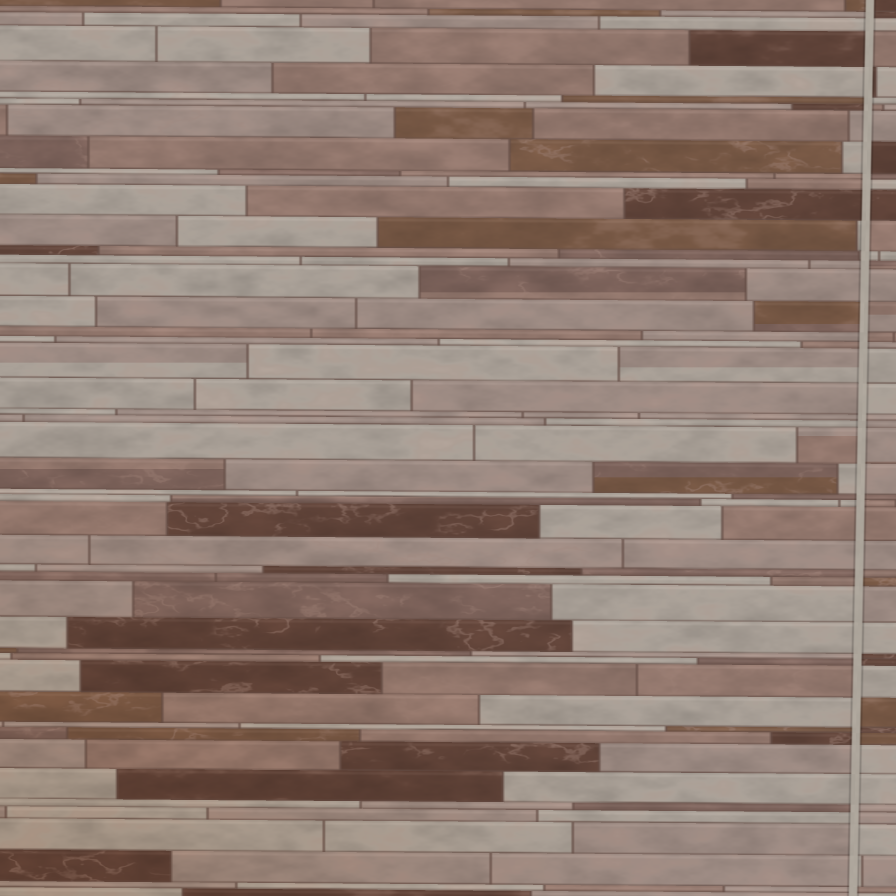
A Shadertoy shader for this texture:

```glsl
#define BANDS 11.3
#define BAND_SHIFT 0.32
#define PLANK_LENGTH 0.37
#define ROW_TILT 0.007
#define JOINT_WIDTH 0.0011
#define GROUT_WIDTH 0.0042
#define SOFTNESS 0.0016
#define SAMPLES 3

const vec3 JOINT_COLOR = vec3(0.40, 0.31, 0.28);
const vec3 GROUT_COLOR = vec3(0.68, 0.65, 0.61);
const vec3 ROSE_VEIN = vec3(0.61, 0.50, 0.46);

float hash(vec2 p) {
    vec3 q = fract(vec3(p.xyx) * 0.1031);
    q += dot(q, q.yzx + 33.33);
    return fract((q.x + q.y) * q.z);
}

float noise(vec2 p) {
    vec2 i = floor(p), f = fract(p);
    f = f * f * (3.0 - 2.0 * f);
    return mix(mix(hash(i), hash(i + vec2(1, 0)), f.x),
               mix(hash(i + vec2(0, 1)), hash(i + vec2(1, 1)), f.x), f.y);
}

float fbm(vec2 p) {
    float sum = 0.0, amplitude = 0.5;
    for (int i = 0; i < 4; i++) {
        sum += amplitude * noise(p);
        p = p * 2.03 + 17.7;
        amplitude *= 0.5;
    }
    return sum;
}

// Stone tones from pale cream through rose to dark brown
vec3 stoneTone(float t) {
    if (t < 0.29) return vec3(0.66, 0.625, 0.59);
    if (t < 0.52) return vec3(0.61, 0.54, 0.51);
    if (t < 0.71) return vec3(0.565, 0.46, 0.42);
    if (t < 0.81) return vec3(0.48, 0.38, 0.35);
    if (t < 0.91) return vec3(0.46, 0.34, 0.265);
    return vec3(0.37, 0.26, 0.22);
}

float lineMask(float d, float halfWidth) {
    return 1.0 - smoothstep(halfWidth - SOFTNESS * 0.5, halfWidth + SOFTNESS, d);
}

vec3 wall(vec2 p) {
    // Slightly leaning grout seam divides two tiles
    float seam = p.x - mix(0.952, 0.971, p.y);
    float tile = step(0.0, seam);

    // Each band holds two tall rows followed by two thin ones
    float v = (1.0 - p.y - ROW_TILT * p.x) * BANDS - BAND_SHIFT;
    float band = floor(v), f = fract(v);
    vec4 tops = vec4(0.0);
    tops.y = 0.36 + 0.12 * hash(vec2(band, 3.0));
    tops.z = tops.y + 0.34 + 0.08 * hash(vec2(band, 7.0));
    tops.w = mix(tops.z, 1.0, 0.3 + 0.4 * hash(vec2(band, 11.0)));
    int strip = 0;
    for (int i = 1; i < 4; i++) if (f > tops[i]) strip = i;
    float bottom = strip < 3 ? tops[strip + 1] : 1.0;
    float toTop = (f - tops[strip]) / BANDS;
    float toBottom = (bottom - f) / BANDS;
    float row = band * 4.0 + float(strip) + 60.0 + tile * 91.0;

    // Planks of uneven length along the row
    float u = p.x / PLANK_LENGTH + 5.0 * hash(vec2(row, 19.0));
    float cell = floor(u), plank = cell, toJoint = 1.0;
    for (int i = -1; i <= 1; i++) {
        float k = cell + float(i);
        float joint = k + 0.15 + 0.7 * hash(vec2(k, row));
        toJoint = min(toJoint, abs(u - joint) * PLANK_LENGTH);
        if (i == 0 && u > joint) plank += 1.0;
    }

    // Tone per plank, with a paler zone just above the middle
    vec2 id = vec2(plank + 40.0, row);
    float pale = exp(-pow((p.y - 0.55) / 0.085, 2.0));
    float tone = hash(id + 5.3) * (1.0 - 0.5 * pale) + 0.02;
    vec3 color = stoneTone(tone);

    // Cloudy mottling and pale rose veins
    vec2 grain = p * vec2(22.0, 48.0) + 31.0 * hash(id + 2.1);
    float cloud = fbm(grain);
    float vein = 1.0 - abs(2.0 * fbm(grain * 1.4 + 9.0) - 0.95);
    float veined = smoothstep(0.3, 0.8, tone) * step(0.35, hash(id + 8.7));
    color *= 1.0 + 0.28 * (cloud - 0.47);
    color = mix(color, ROSE_VEIN, 0.45 * veined * smoothstep(0.86, 1.0, vein) * smoothstep(0.4, 0.6, cloud));
    color = mix(color, ROSE_VEIN, 0.25 * (1.0 - veined) * smoothstep(0.5, 0.7, cloud));

    // Lit upper edges and worn dark joints
    float wear = 0.35 + 0.5 * noise(vec2(p.x * 14.0, row));
    color += 0.035 * lineMask(abs(toTop - 0.003), 0.001);
    color = mix(color, JOINT_COLOR, wear * lineMask(toBottom, JOINT_WIDTH));
    color = mix(color, JOINT_COLOR, 0.7 * lineMask(toJoint, JOINT_WIDTH));

    // Warmer lower left corner, then the seam with its shaded rim
    float warm = smoothstep(0.75, 0.0, length(p * vec2(0.9, 1.3)));
    color *= mix(vec3(1.0), vec3(0.97, 0.92, 0.87), warm);
    color *= 1.0 - 0.2 * lineMask(abs(seam), GROUT_WIDTH + 0.002);
    return mix(color, GROUT_COLOR * (0.95 + 0.1 * cloud), lineMask(abs(seam), GROUT_WIDTH));
}

void mainImage(out vec4 fragColor, in vec2 fragCoord) {
    vec3 sum = vec3(0.0);
    for (int j = 0; j < SAMPLES; j++)
        for (int i = 0; i < SAMPLES; i++) {
            vec2 offset = (vec2(i, j) + 0.5) / float(SAMPLES) - 0.5;
            sum += wall((fragCoord + offset) / iResolution.xy);
        }
    fragColor = vec4(sum / float(SAMPLES * SAMPLES), 1.0);
}
```
